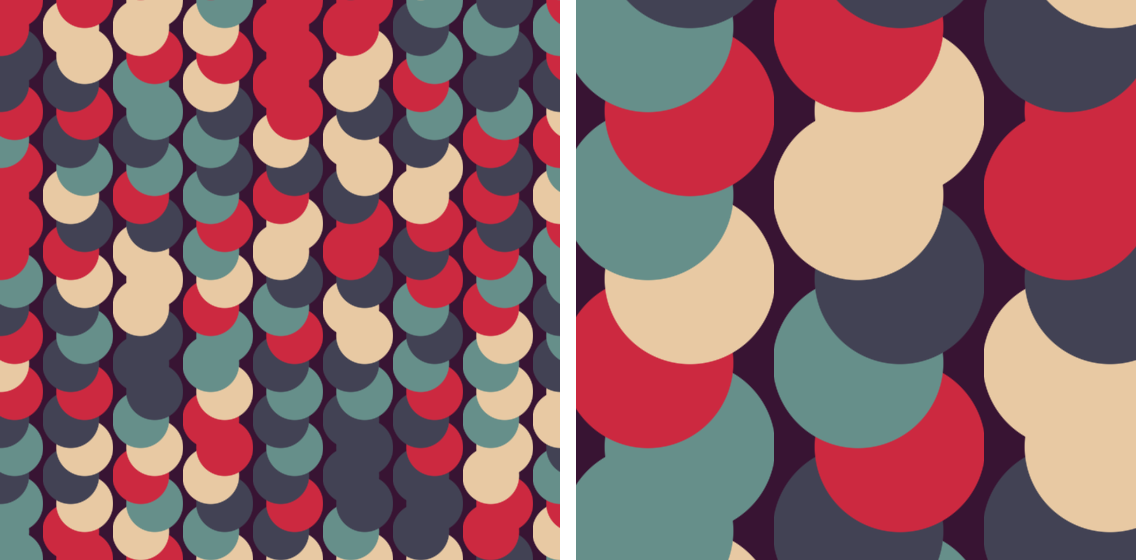
Left, the full canvas; right, a detail of the centre.
A Shadertoy shader for this pattern:

```glsl
// Zigzag strings of overlapping flat discs hang in vertical columns on dark plum.
// Each row shifts its disc left or right, a hash picks one of four colours,
// and rows are painted upward so every disc covers the one below it.

const float COLUMNS = 8.0;
const float ROWS = 20.0;
const float RADIUS = 0.0508;
const float SWAY = 0.0125;                   // sideways shift of a disc from its column axis
const vec2 ORIGIN = vec2(0.0137, 0.0007);    // axis of column 0, centre of row 0

const vec3 PLUM  = vec3(0.22, 0.08, 0.20);
const vec3 SLATE = vec3(0.26, 0.26, 0.33);
const vec3 CREAM = vec3(0.91, 0.79, 0.64);
const vec3 RED   = vec3(0.80, 0.16, 0.25);
const vec3 TEAL  = vec3(0.40, 0.56, 0.54);

// Integer hash of a cell, mapped to 0..1
float hash(ivec2 cell) {
    uint h = uint(cell.x + 64) * 1597334677u ^ uint(cell.y + 64) * 3812015801u;
    h = (h ^ (h >> 16)) * 2246822519u;
    h = (h ^ (h >> 13)) * 3266489917u;
    h ^= h >> 16;
    return float(h >> 8) / 16777216.0;
}

vec3 discColor(float pick) {
    if (pick < 0.27) return SLATE;
    if (pick < 0.52) return CREAM;
    if (pick < 0.77) return RED;
    return TEAL;
}

float discMask(vec2 p, float radius, float pixel) {
    return clamp(0.5 + (radius - length(p)) / (1.5 * pixel), 0.0, 1.0);
}

vec2 discCenter(float column, float row) {
    float side = mod(row, 2.0) < 0.5 ? 1.0 : -1.0;
    return ORIGIN + vec2(column / COLUMNS + side * SWAY, row / ROWS);
}

vec3 discColumns(vec2 p, float pixel) {
    float column = floor((p.x - ORIGIN.x) * COLUMNS + 0.5);
    float baseRow = floor((p.y - ORIGIN.y) * ROWS);
    vec3 color = PLUM;
    // Paint nearby rows from the lowest to the highest
    for (int i = -1; i <= 2; i++) {
        float row = baseRow + float(i);
        float mask = discMask(p - discCenter(column, row), RADIUS, pixel);
        color = mix(color, discColor(hash(ivec2(column, row))), mask);
    }
    return color;
}

void mainImage(out vec4 fragColor, in vec2 fragCoord) {
    float pixel = 1.0 / iResolution.y;
    fragColor = vec4(discColumns(fragCoord * pixel, pixel), 1.0);
}
```
